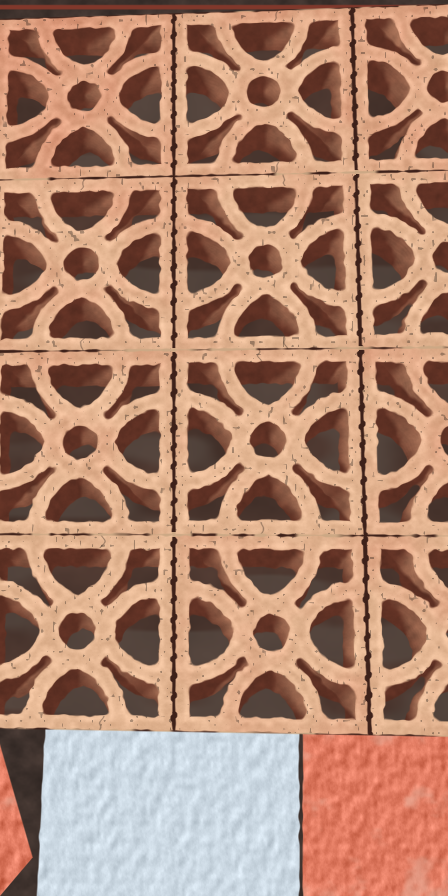
This pattern is drawn by a Shadertoy shader. Its source:

```glsl
// Stacked terracotta breeze blocks with flower cut-outs above rough blue and red tiles

float hash(vec2 p) {
    return fract(sin(dot(p, vec2(127.1, 311.7))) * 43758.5453);
}

float noise(vec2 p) {
    vec2 i = floor(p), f = fract(p);
    f = f * f * (3.0 - 2.0 * f);
    return mix(mix(hash(i), hash(i + vec2(1, 0)), f.x),
               mix(hash(i + vec2(0, 1)), hash(i + vec2(1, 1)), f.x), f.y);
}

float fbm(vec2 p) {
    float sum = 0.0, amp = 0.5;
    for (int i = 0; i < 4; i++) {
        sum += amp * noise(p);
        p = p * 2.1 + 7.3;
        amp *= 0.5;
    }
    return sum;
}

float smoothMax(float a, float b, float k) {
    float h = max(k - abs(a - b), 0.0) / k;
    return max(a, b) + h * h * k * 0.25;
}

// Signed distance to the cut-outs, negative inside; the block spans -1..1
float cutouts(vec2 c) {
    vec2 q = abs(c);
    if (q.x > q.y) q = q.yx;
    float arc = length(q - vec2(-0.21, 0.9));
    float frame = q.y - 0.85;
    float petal = smoothMax(arc - 0.57, frame, 0.09);
    petal = smoothMax(petal, 0.36 - q.y, 0.07);
    float corner = smoothMax(0.74 - arc, frame, 0.09);
    corner = smoothMax(corner, 0.38 - length(q), 0.07);
    return min(min(petal, corner), length(q) - 0.185);
}

float cover(float d, float aa) {
    return 1.0 - smoothstep(-aa, aa, d);
}

float box(vec2 p, vec2 lo, vec2 hi) {
    vec2 d = max(lo - p, p - hi);
    return max(d.x, d.y);
}

// Rough stone relief lit from one side
float relief(vec2 p) {
    vec2 s = p * vec2(60.0, 36.0);
    return fbm(s) - fbm(s + vec2(0.5, 0.4));
}

vec3 ground(vec2 p, float px) {
    vec3 col = vec3(0.25, 0.20, 0.18) * (0.7 + 0.6 * fbm(p * 30.0));
    // Red rail along the top
    col = mix(col, vec3(0.50, 0.22, 0.17), cover(abs(p.y - 0.016) - 0.005, px));
    // Tiles along the bottom
    float bump = relief(p);
    float wobble = 0.004 * (noise(p * 45.0) - 0.5);
    vec3 blue = vec3(0.80, 0.85, 0.89) + 0.22 * bump;
    vec3 red = vec3(0.88, 0.48, 0.38) + 0.3 * bump;
    red = mix(red, vec3(0.90, 0.68, 0.60), 0.6 * smoothstep(0.55, 0.8, fbm(p * 14.0)));
    float edge = 0.1 - 0.05 * (p.y - 1.63);
    col = mix(col, blue, cover(box(p, vec2(edge, 1.625), vec2(0.668, 2.1)) + wobble, px));
    col = mix(col, red, cover(box(p, vec2(0.676, 1.638), vec2(1.1, 2.1)) + wobble, px));
    float hexagon = max(p.x - 0.073 - 0.29 * (p.y - 1.914), p.x - 0.073 + 0.85 * (p.y - 1.914));
    return mix(col, red, cover(hexagon, px));
}

void mainImage(out vec4 fragColor, in vec2 fragCoord) {
    // Canvas is one unit wide and two tall, y pointing down
    vec2 p = fragCoord / iResolution.xy * vec2(1, 2);
    p.y = 2.0 - p.y;
    float px = 1.0 / iResolution.x;
    vec3 col = ground(p, px);

    // Perspective grid: rows and columns widen toward the bottom
    float y = p.y + (p.x - 0.5) * mix(0.034, -0.018, p.y / 1.63);
    float row = log(max(1.0 + (y - 0.026) * 0.178, 0.01)) / log(1.065);
    float width = 0.398 + 0.0244 * (y - 0.026);
    vec2 grid = vec2((p.x - 0.388) / width, row);
    vec2 id = floor(grid);
    vec2 c = fract(grid) * 2.0 - 1.0;
    float aa = px * 2.0 / width;
    float tone = hash(id + 3.7);

    // Worn outline with notched sides
    vec2 worn = vec2(noise(p * 70.0), noise(p * 70.0 + 31.0)) - 0.5;
    float notch = 0.018 * smoothstep(0.3, 1.0, sin(c.y * 32.0 + id.x)) + 0.012 * worn.x;
    float outline = max(abs(c.x) - 0.982 + notch, abs(c.y) - 0.99 + 0.02 * worn.y);
    vec2 h = c + 0.03 * worn + 0.02 * (vec2(tone, hash(id + 9.1)) - 0.5);
    float hole = cutouts(h);

    // Fired clay face: tint per block, grain, pits and pale rims
    float grain = fbm(p * 55.0);
    vec3 face = mix(vec3(0.85, 0.58, 0.46), vec3(0.89, 0.71, 0.57),
                    smoothstep(0.1, 0.7, 0.55 * fbm(p * 9.0 + id) + 0.35 * tone + 0.08 * row));
    face += 0.16 * (grain - 0.48);
    face += 0.05 * cover(abs(hole - 0.03) - 0.02, 0.03);
    face *= 1.0 - 0.3 * smoothstep(0.83, 0.93, noise(p * vec2(150.0, 110.0)));
    float crack = abs(c.x - 1.4 * tone + 0.7 - 0.06 * noise(c.yy * 14.0 + id)) - 0.006;
    face *= 1.0 - 0.35 * cover(crack, aa) * step(0.86, abs(c.y)) * step(0.4, tone);

    // Slanted view into the openings: sample the profile at increasing depth
    vec2 slant = vec2((0.4 - p.x) * 0.3, mix(0.36, 0.17, clamp(row / 3.5, 0.0, 1.0)));
    float wall = 0.0, nearness = 0.0;
    for (int i = 1; i <= 8; i++) {
        float solid = 1.0 - cover(cutouts(h - slant * float(i) / 8.0), aa);
        wall = max(wall, solid);
        nearness += solid / 8.0;
    }
    float facing = cutouts(h + vec2(0.04, 0)) - cutouts(h - vec2(0.04, 0));
    float lit = smoothstep(-0.01, 0.08, facing) * (0.35 + 0.65 * nearness);
    vec3 wallCol = mix(vec3(0.37, 0.19, 0.14), vec3(0.63, 0.43, 0.33), lit);
    wallCol *= 0.85 + 0.3 * grain;
    vec3 inside = vec3(0.29, 0.21, 0.18) * (0.75 + 0.5 * fbm(p * 8.0));
    inside = mix(inside, vec3(0.36, 0.32, 0.29), 0.5 * smoothstep(0.5, 0.7, noise(p * vec2(5, 16))));
    inside = mix(inside, wallCol, wall);

    vec3 block = mix(face, inside, cover(hole, aa));
    vec3 joint = mix(vec3(0.24, 0.13, 0.10), vec3(0.80, 0.66, 0.52),
                     step(0.975, abs(c.y)) * smoothstep(0.5, 0.7, noise(p * vec2(22, 9))));
    block = mix(joint, block, cover(outline, aa));
    float stack = max(-row, row - 4.0) * width;
    fragColor = vec4(clamp(mix(col, block, cover(stack, px)), 0.0, 1.0), 1.0);
}
```
